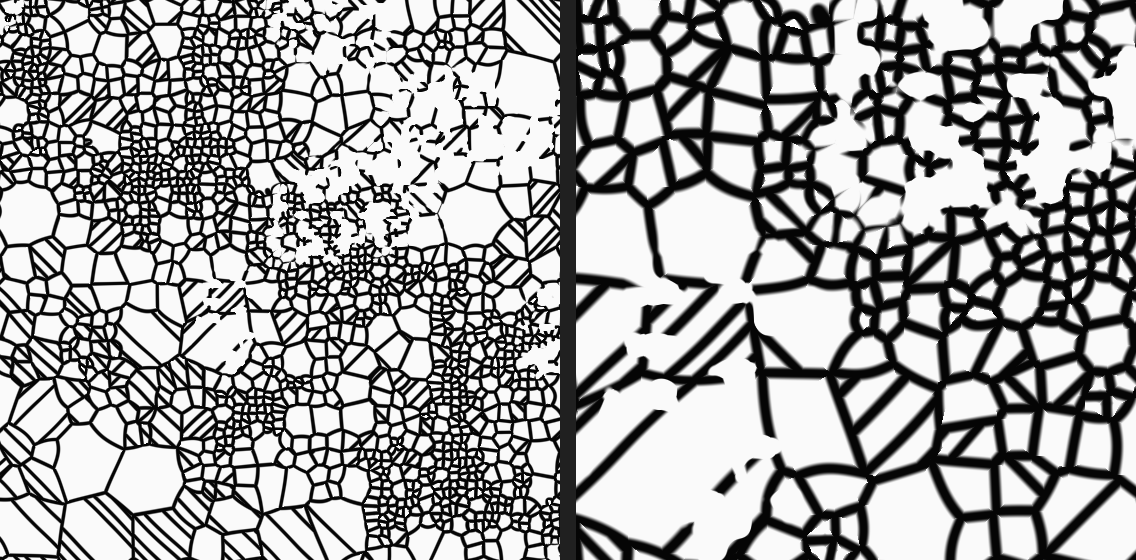
Left, the full canvas; right, a detail of the centre.
Give the GLSL for this pattern, as a three.js fragment shader.

```glsl
// Black grain boundaries of mixed-size crystals with diagonal twin bands on white
varying vec2 vUv;

float hash(vec2 p) {
  return fract(sin(dot(p, vec2(127.1, 311.7))) * 43758.5453);
}

vec2 hash2(vec2 p) {
  return vec2(hash(p), hash(p + 57.3));
}

float noise(vec2 p) {
  vec2 i = floor(p), f = fract(p);
  f = f * f * (3.0 - 2.0 * f);
  return mix(mix(hash(i), hash(i + vec2(1.0, 0.0)), f.x),
             mix(hash(i + vec2(0.0, 1.0)), hash(i + 1.0), f.x), f.y);
}

// How finely the crystals are divided: densest along a falling diagonal
float fineness(vec2 p) {
  float waves = sin(11.0 * p.x + 4.0 * p.y + 2.0) * sin(13.0 * p.y - 5.0 * p.x + 0.6);
  return 0.7 + 0.25 * waves - 0.55 * abs(p.x + p.y - 1.1);
}

bool splits(vec2 cell, float count, float threshold) {
  float chance = 0.5 * (hash(cell + count * 1.7) - 0.5);
  return fineness((cell + 0.5) / count) + chance > threshold;
}

// A cell is a grain when all its ancestors split and it does not
bool isGrain(vec2 cell, int level) {
  float count = 9.0;
  for (int k = 0; k < 4; k++) {
    if (k > level) break;
    vec2 ancestor = floor(cell * exp2(float(k - level)) + 0.001);
    bool divided = k < 3 && splits(ancestor, count, 0.28 + 0.23 * float(k));
    if (divided != (k < level)) return false;
    count *= 2.0;
  }
  return true;
}

// Distance to the nearest of some irregular parallel lines inside one grain
float twinBands(vec2 p, vec2 seed, float id) {
  bool falling = hash(seed * 91.0) < (seed.x + seed.y < 0.75 ? 0.85 : 0.3);
  float across = dot(p - seed, vec2(0.707, falling ? 0.707 : -0.707));
  float gap = mix(0.014, 0.03, fract(id * 37.0));
  float u = across / gap + id * 9.0;
  float line = floor(u);
  if (hash(vec2(line, id * 50.0)) > 0.66) return 1.0;
  float place = 0.35 + 0.3 * hash(vec2(line + 5.0, id * 70.0));
  return abs(u - line - place) * gap;
}

void main() {
  // Slight bending of the boundaries
  vec2 p = vUv + 0.007 * (vec2(noise(vUv * 15.0), noise(vUv * 15.0 + 40.0)) - 0.5);

  // Two nearest grains, large ones reaching further
  float first = 9.0, second = 9.0;
  vec2 toFirst = vec2(1.0, 0.0), toSecond = vec2(0.0, 1.0);
  float count = 9.0, firstSize = 0.1;
  for (int level = 0; level < 4; level++) {
    for (int j = -2; j <= 2; j++) {
      for (int i = -2; i <= 2; i++) {
        vec2 cell = floor(p * count) + vec2(float(i), float(j));
        if (!isGrain(cell, level)) continue;
        vec2 offset = (cell + 0.2 + 0.6 * hash2(cell + count)) / count - p;
        float reach = length(offset) - 0.45 / count;
        if (reach < first) {
          second = first;
          toSecond = toFirst;
          first = reach;
          toFirst = offset;
          firstSize = 1.0 / count;
        } else if (reach < second) {
          second = reach;
          toSecond = offset;
        }
      }
    }
    count *= 2.0;
  }
  vec2 turn = normalize(toFirst + 1e-6) - normalize(toSecond + 1e-6);
  float dist = (second - first) / max(length(turn), 0.3);

  // Twin bands in some of the grains
  vec2 seed = p + toFirst;
  float id = hash(floor(seed * 4000.0 + 0.5));
  float share = seed.x + seed.y < 0.6 ? 0.8 : 0.42;
  if (id < share && firstSize > 0.02) dist = min(dist, twinBands(p, seed, id));

  // Broken boundaries in a few patches
  float patchy = smoothstep(0.68, 0.78, noise(vUv * 5.0 + 3.0));
  dist += 0.008 * patchy * smoothstep(0.5, 0.7, noise(vUv * 65.0));

  gl_FragColor = vec4(vec3(mix(0.02, 0.98, smoothstep(0.0016, 0.0047, dist))), 1.0);
}
```
